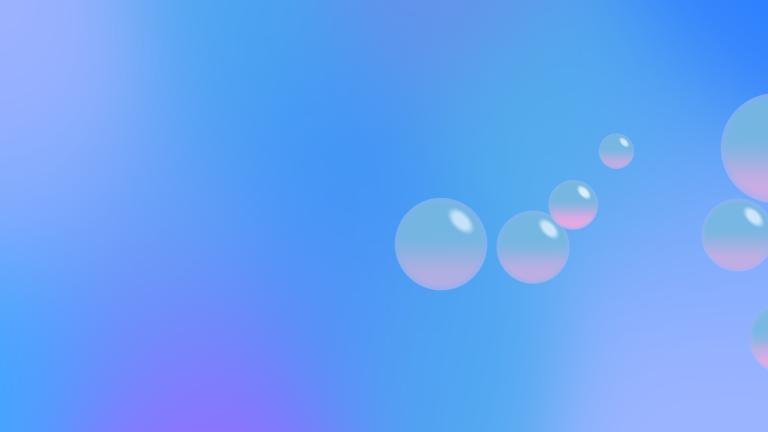
Give the GLSL for this background, as a WebGL 2 fragment shader.

```glsl
#version 300 es
precision highp float;
// Glossy translucent bubbles floating over a soft blue and violet gradient.

#define BLEND_SHARPNESS 15.0
#define RIM_START 0.84
#define RIM_STRENGTH 0.42
#define GLOSS_CENTER vec2(0.43, 0.50)
#define GLOSS_SIZE vec2(0.37, 0.20)
#define BODY_BLUE vec3(0.47, 0.72, 0.88)
#define BODY_PINK vec3(0.96, 0.66, 0.88)
#define RIM_COLOR vec3(0.66, 0.72, 0.97)

uniform vec2 u_resolution;
out vec4 fragColor;

const int SPOTS = 16;
const int BUBBLES = 7;

// Spot centers, in units of canvas height
const vec2 spotCenter[SPOTS] = vec2[](
  vec2(0.10, 0.85), vec2(0.05, 0.56), vec2(0.55, 0.91), vec2(0.74, 0.63),
  vec2(1.02, 1.00), vec2(1.25, 0.75), vec2(1.73, 0.97), vec2(0.40, 0.51),
  vec2(0.00, 0.20), vec2(0.49, 0.00), vec2(0.35, 0.24), vec2(0.79, 0.26),
  vec2(1.04, 0.19), vec2(1.58, 0.05), vec2(1.60, 0.40), vec2(1.50, 0.68));

const vec3 spotColor[SPOTS] = vec3[](
  vec3(0.62, 0.70, 1.00), vec3(0.54, 0.68, 1.00),
  vec3(0.29, 0.65, 0.94), vec3(0.24, 0.58, 0.97),
  vec3(0.41, 0.56, 0.92), vec3(0.30, 0.69, 0.92),
  vec3(0.17, 0.49, 1.00), vec3(0.39, 0.64, 0.97),
  vec3(0.24, 0.66, 1.00), vec3(0.60, 0.42, 1.00),
  vec3(0.44, 0.54, 0.98), vec3(0.31, 0.57, 0.97),
  vec3(0.31, 0.67, 0.94), vec3(0.62, 0.71, 1.00),
  vec3(0.53, 0.68, 1.00), vec3(0.37, 0.66, 0.95));

// Bubbles: center, radius, pinkness
const vec4 bubbles[BUBBLES] = vec4[](
  vec4(1.021, 0.435, 0.1070, 0.52), vec4(1.234, 0.428, 0.0845, 0.62),
  vec4(1.327, 0.526, 0.0575, 0.95), vec4(1.427, 0.650, 0.0410, 0.62),
  vec4(1.796, 0.657, 0.1275, 0.70), vec4(1.708, 0.456, 0.0845, 0.62),
  vec4(1.818, 0.218, 0.0845, 0.90));

// Smooth mesh gradient: normalized Gaussian blend of the spots
vec3 meshGradient(vec2 p) {
  vec3 sum = vec3(0.0);
  float total = 0.0;
  for (int i = 0; i < SPOTS; i++) {
    vec2 d = p - spotCenter[i];
    float weight = exp(-BLEND_SHARPNESS * dot(d, d));
    sum += weight * spotColor[i];
    total += weight;
  }
  return sum / total;
}

// Tilted soft ellipse of reflected light
float gloss(vec2 q) {
  vec2 d = q - GLOSS_CENTER;
  vec2 along = vec2(d.x - d.y, d.x + d.y) * sqrt(0.5);
  return 1.0 - smoothstep(0.45, 1.1, length(along / GLOSS_SIZE));
}

vec3 addBubble(vec3 scene, vec2 p, vec4 bubble, float pixel) {
  vec2 q = (p - bubble.xy) / bubble.z;
  float dist = length(q);
  float coverage = 1.0 - smoothstep(-pixel, pixel, (dist - 1.0) * bubble.z);

  // Blue top fading to a pink base
  float pink = bubble.w * smoothstep(0.25, -0.75, q.y);
  vec3 color = mix(BODY_BLUE, BODY_PINK, pink);

  // Pale rim, then the bright reflection
  float rim = smoothstep(RIM_START, 1.0, dist);
  color = mix(color, RIM_COLOR, rim * RIM_STRENGTH);
  color = mix(color, vec3(0.92, 0.97, 1.0), gloss(q) * mix(0.55, 0.95, bubble.w));

  float opacity = mix(0.92, 0.75, rim);
  return mix(scene, color, coverage * opacity);
}

void main() {
  vec2 p = gl_FragCoord.xy / u_resolution.y;
  float pixel = 0.75 / u_resolution.y;
  vec3 color = meshGradient(p);
  for (int i = 0; i < BUBBLES; i++) {
    color = addBubble(color, p, bubbles[i], pixel);
  }
  fragColor = vec4(color, 1.0);
}
```
